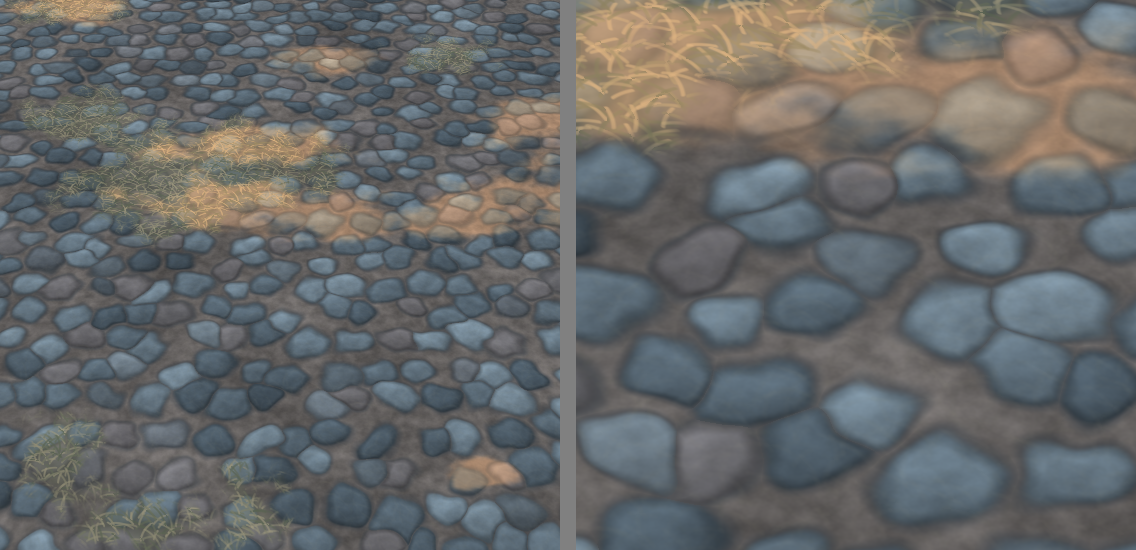
Left: the whole. Right: its middle third, enlarged.
Write a Shadertoy shader that draws this texture.

```glsl
const float HORIZON = 2.0;
const vec3 SLATE_DARK = vec3(0.27, 0.325, 0.37);
const vec3 SLATE_PALE = vec3(0.46, 0.535, 0.59);
const vec3 MAUVE = vec3(0.43, 0.41, 0.42);
const vec3 EARTH = vec3(0.40, 0.385, 0.38);
const vec3 CREVICE = vec3(0.255, 0.275, 0.30);
const vec3 STRAW = vec3(0.57, 0.55, 0.46);
const vec3 GREEN = vec3(0.36, 0.40, 0.33);
const vec3 SUNLIGHT = vec3(1.70, 1.40, 1.13);

// Soft spots: centre x, centre y, half width, half height
const vec4 SUN_SPOTS[8] = vec4[8](
    vec4(0.47, 0.735, 0.20, 0.045), vec4(0.40, 0.635, 0.20, 0.035),
    vec4(0.62, 0.590, 0.20, 0.030), vec4(0.93, 0.630, 0.18, 0.050),
    vec4(0.98, 0.770, 0.12, 0.055), vec4(0.12, 0.985, 0.12, 0.030),
    vec4(0.60, 0.885, 0.10, 0.028), vec4(0.88, 0.140, 0.06, 0.035));
const vec4 GRASS_SPOTS[8] = vec4[8](
    vec4(0.28, 0.660, 0.16, 0.090), vec4(0.46, 0.700, 0.16, 0.070),
    vec4(0.11, 0.170, 0.08, 0.080), vec4(0.45, 0.080, 0.07, 0.070),
    vec4(0.25, 0.050, 0.10, 0.050), vec4(0.14, 0.790, 0.09, 0.050),
    vec4(0.80, 0.900, 0.10, 0.040), vec4(0.12, 0.985, 0.11, 0.030));

vec2 hash2(vec2 p) {
    vec3 q = fract(p.xyx * vec3(0.1031, 0.1030, 0.0973));
    q += dot(q, q.yzx + 33.33);
    return fract((q.xx + q.yz) * q.zy);
}

mat2 turn(float a) {
    return mat2(cos(a), sin(a), -sin(a), cos(a));
}

float slope(vec2 cell, vec2 corner, vec2 f) {
    float a = 6.2832 * hash2(cell + corner).x;
    return dot(vec2(cos(a), sin(a)), f - corner);
}

float gradientNoise(vec2 p) {
    vec2 i = floor(p), f = fract(p);
    vec2 u = f * f * f * (f * (f * 6.0 - 15.0) + 10.0);
    return mix(mix(slope(i, vec2(0, 0), f), slope(i, vec2(1, 0), f), u.x),
               mix(slope(i, vec2(0, 1), f), slope(i, vec2(1, 1), f), u.x), u.y);
}

float fbm(vec2 p) {
    float sum = 0.0, amp = 1.0;
    for (int i = 0; i < 4; i++) {
        sum += amp * gradientNoise(p);
        p = turn(0.6) * p * 2.03 + 17.0;
        amp *= 0.5;
    }
    return sum;
}

float spotMask(vec4 spots[8], vec2 p, float ragged) {
    float cover = 0.0;
    for (int i = 0; i < 8; i++) {
        vec2 d = (p - spots[i].xy) / spots[i].zw;
        cover += exp(-dot(d, d));
    }
    return smoothstep(0.25, 0.85, cover + ragged * smoothstep(0.05, 0.4, cover));
}

struct Stone { float body; vec2 local; vec2 id; };

// Nearest rounded stone; body is positive inside and falls to zero at its rim
Stone cobbles(vec2 g) {
    Stone s = Stone(-9.0, vec2(0), vec2(0));
    float second = -9.0;
    vec2 cell = floor(g);
    for (int k = 0; k < 25; k++) {
        vec2 id = cell + vec2(k % 5 - 2, k / 5 - 2);
        vec2 place = hash2(id + 40.0), kind = hash2(id + 91.0);
        vec2 centre = id + 0.5 + 0.62 * (place - 0.5);
        centre.x += 0.5 * mod(id.y, 2.0);
        vec2 radius = mix(vec2(0.36, 0.31), vec2(0.60, 0.52), kind);
        vec2 d = g - centre;
        vec2 q = abs(turn(1.8 * (place.y - 0.5)) * d / radius);
        float body = 1.0 - pow(dot(pow(q, vec2(2.4)), vec2(1)), 1.0 / 2.4);
        second = max(second, min(body, s.body));
        if (body > s.body) s = Stone(body, d / radius, id);
    }
    s.body = min(s.body, 0.8 * (s.body - second) - 0.03);
    return s;
}

// Scattered short stalks: x is coverage, y is the tone of the top stalk
vec2 stalks(vec2 p, float size, float seed) {
    vec2 g = p / size, result = vec2(0);
    for (int k = 0; k < 9; k++) {
        vec2 id = floor(g) + vec2(k % 3 - 1, k / 3 - 1);
        vec2 h = hash2(id + seed), j = hash2(id + seed + 57.0);
        vec2 d = turn(2.6 * (h.x - 0.5)) * (g - id - j);
        d.y += 0.25 * d.x * d.x;
        float away = length(vec2(max(abs(d.x) - 0.3 - 0.5 * h.y, 0.0), d.y));
        float ink = 1.0 - smoothstep(0.02, 0.13, away);
        if (ink > result.x) result = vec2(ink, j.x);
    }
    return result;
}

void mainImage(out vec4 fragColor, in vec2 fragCoord) {
    vec2 p = fragCoord / iResolution.y;
    float depth = HORIZON - p.y;
    vec2 ground = vec2((p.x - 0.5) * 23.0, 51.0) / depth;
    float grain = fbm(ground * 3.0), broad = fbm(p * vec2(5.0, 8.0) + 3.0);

    // Stones bedded in earth
    vec2 warp = vec2(gradientNoise(ground * 1.7), gradientNoise(ground * 1.7 + 31.0));
    Stone s = cobbles(ground + 0.22 * warp);
    vec2 tone = hash2(s.id + 7.0);
    vec3 rock = mix(SLATE_DARK, SLATE_PALE, tone.x);
    rock = mix(rock, MAUVE, 0.8 * smoothstep(0.76, 0.86, tone.y));
    rock *= 0.97 + 0.15 * s.local.y - 0.05 * s.local.x + 0.13 * grain;
    rock *= mix(0.80, 1.05, smoothstep(0.0, 0.35, s.body));
    vec3 soil = EARTH * (1.0 + 0.22 * grain + 0.12 * broad);
    soil = mix(soil, CREVICE, (0.5 + 0.4 * p.y) * smoothstep(-0.32, 0.0, s.body));
    float soft = mix(0.07, 0.17, p.y);
    float buried = 0.35 * smoothstep(0.82, 0.95, hash2(s.id + 23.0).x);
    vec3 color = mix(soil, rock, smoothstep(-soft, soft, s.body) * (1.0 - buried));

    // Dry grass
    float grass = spotMask(GRASS_SPOTS, p, 0.9 * fbm(p * 16.0));
    color = mix(color, mix(GREEN, STRAW, 0.5 + 0.5 * broad), 0.42 * grass);
    for (int i = 0; i < 4; i++) {
        float layer = float(i);
        vec2 stalk = stalks(turn(layer * 0.23 - 0.3) * p, 0.013 * depth, layer * 19.0);
        vec3 hay = mix(GREEN, STRAW * 1.08, smoothstep(0.1, 0.75, stalk.y));
        color = mix(color, hay, stalk.x * (0.62 * grass + 0.03));
    }

    // Dappled sun and soft shade
    float sun = spotMask(SUN_SPOTS, p, 0.75 * fbm(p * vec2(9.0, 18.0) + 8.0));
    color = mix(color, EARTH * 1.03, 0.32 * sun);
    color *= mix(vec3(0.97 + 0.13 * broad), SUNLIGHT, 0.88 * sun);
    fragColor = vec4(color, 1.0);
}
```
